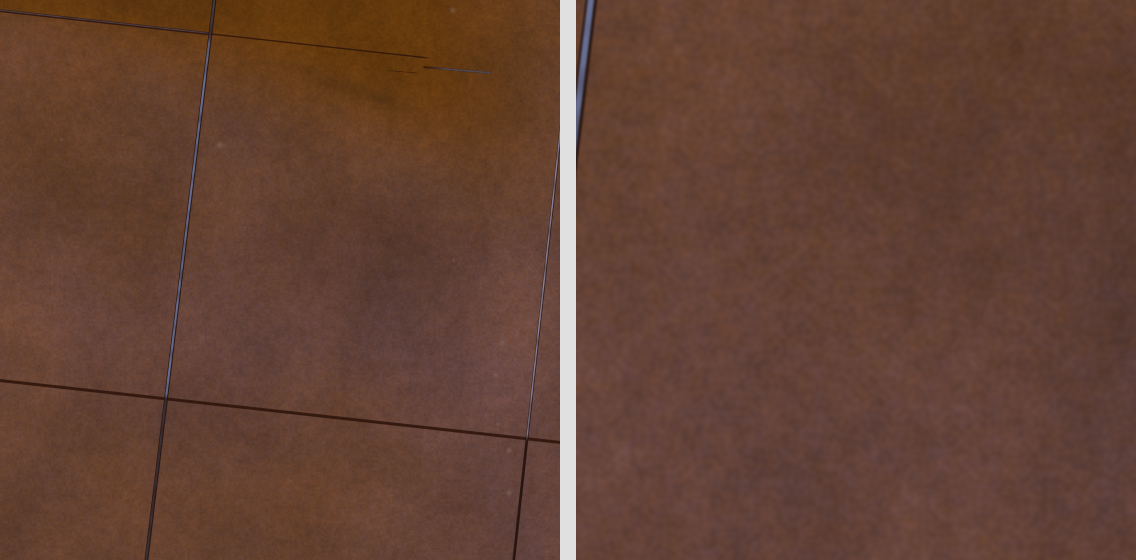
Left, the full canvas; right, a detail of the centre.
Give the GLSL for this texture, as a WebGL 2 fragment shader.

```glsl
#version 300 es
precision highp float;
// Stained brown concrete floor cut into large, slightly skewed square slabs.
uniform vec2 u_resolution;
out vec4 fragColor;

#define SLAB_SIZE vec2(0.656, 0.6605)    // slab width and height
#define GRID_ORIGIN vec2(0.2615, 0.3205) // where the first joints meet the axes
#define GRID_SKEW vec2(0.1215, 0.1105)   // lean of upright and level joints
#define TAPER 0.0125                     // upright joints converge upward
#define JOINT_WIDTH 0.0031               // half width of the widest groove
#define MOTTLE 0.20                      // strength of the cloudy stain
#define GRAIN 0.075                      // strength of the fine grain
#define COOL_BROWN vec3(0.382, 0.258, 0.232)
#define WARM_BROWN vec3(0.392, 0.247, 0.160)
#define AMBER vec3(0.385, 0.220, 0.050)
#define GROOVE vec3(0.170, 0.070, 0.035)
#define GLINT vec3(0.400, 0.430, 0.570)

vec2 hash2(vec2 p) {
  vec3 q = fract(p.xyx * vec3(0.1031, 0.1030, 0.0973));
  q += dot(q, q.yzx + 33.33);
  return fract((q.xx + q.yz) * q.zy);
}

vec2 gradientAt(vec2 cell) {
  float angle = 6.2832 * hash2(cell + 71.0).x;
  return vec2(cos(angle), sin(angle));
}

float gradientNoise(vec2 p) {
  vec2 i = floor(p), f = fract(p), e = vec2(1.0, 0.0);
  vec2 s = f * f * f * (f * (f * 6.0 - 15.0) + 10.0);
  float low = mix(dot(gradientAt(i), f), dot(gradientAt(i + e), f - e), s.x);
  float high = mix(dot(gradientAt(i + e.yx), f - e.yx), dot(gradientAt(i + 1.0), f - 1.0), s.x);
  return mix(low, high, s.y);
}

float fbm(vec2 p) {
  float sum = 0.0, amplitude = 0.6;
  for (int i = 0; i < 5; i++) {
    sum += amplitude * gradientNoise(p);
    p = mat2(1.6, 1.2, -1.2, 1.6) * p + 7.3;
    amplitude *= 0.55;
  }
  return sum;
}

float segment(vec2 p, vec2 a, vec2 b) {
  vec2 pa = p - a, ba = b - a;
  return length(pa - ba * clamp(dot(pa, ba) / dot(ba, ba), 0.0, 1.0));
}

float stroke(float d, float halfWidth) {
  float soft = max(0.7 / u_resolution.y, 0.0013);
  return 1.0 - smoothstep(halfWidth - soft, halfWidth + soft, abs(d));
}

float blob(vec2 p, vec2 center, vec2 size) {
  vec2 q = (p - center) / size;
  return exp(-dot(q, q));
}

// Stain: cool brown below, warm brown patches, amber glow at the top
vec3 stain(vec2 p, float row) {
  float cloud = fbm(p * 4.0 + 3.0);
  float fleck = gradientNoise(p * 70.0) + gradientNoise(p * 150.0 + 5.0);
  float cool = smoothstep(1.0, 0.35, p.y) * (0.6 + 0.4 * smoothstep(0.1, 0.8, p.x));
  cool -= 0.6 * blob(p, vec2(0.55, 0.05), vec2(0.25)) + 0.35 * blob(p, vec2(0.1, 0.05), vec2(0.2));
  cool += 0.7 * cloud + 0.35 * fleck;
  vec3 color = mix(WARM_BROWN, COOL_BROWN, clamp(cool, -0.2, 1.2));

  float sweep = p.y - 0.93 + 0.36 * (p.x - 0.38);
  float fade = 1.0 - smoothstep(0.72, 1.08, p.x);
  float glow = max(smoothstep(-0.16, 0.09, sweep), 0.9 * smoothstep(0.99, 1.01, row)) * fade;
  color = mix(color, AMBER, clamp(glow + 0.25 * cloud * glow, 0.0, 1.0));

  // Faint shadow along the lower edge of the glow
  float along = smoothstep(0.42, 0.62, p.x) * (1.0 - smoothstep(0.68, 0.77, p.x));
  float edge = sweep / 0.018;
  color *= 1.0 - 0.11 * along * exp(-edge * edge);

  // Dark clouds, pale patches and general mottling
  float shade = -0.12 * blob(p, vec2(0.70, 0.55), vec2(0.20, 0.13));
  shade -= 0.10 * blob(p, vec2(0.20, 0.62), vec2(0.12, 0.10));
  shade -= 0.08 * blob(p, vec2(0.30, 0.99), vec2(0.16, 0.04));
  shade += 0.07 * blob(p, vec2(0.08, 0.47), vec2(0.18, 0.10));
  shade += 0.08 * blob(p, vec2(0.92, 0.45), vec2(0.10, 0.20));
  return color * (1.02 + shade + MOTTLE * fbm(p * 6.0 + 21.0));
}

// Pale specks, one candidate per cell
float specks(vec2 p) {
  vec2 cell = floor(p * 14.0), random = hash2(cell);
  vec2 offset = fract(p * 14.0) - 0.25 - 0.5 * hash2(cell + 9.0);
  float radius = mix(0.025, 0.08, random.y * random.y);
  return step(0.965, random.x) * exp(-dot(offset, offset) / (radius * radius));
}

void main() {
  vec2 p = gl_FragCoord.xy / u_resolution;
  float pitch = SLAB_SIZE.x - TAPER * p.y;
  float column = (p.x - GRID_ORIGIN.x - GRID_SKEW.x * p.y) / pitch;
  float row = (p.y - GRID_ORIGIN.y + GRID_SKEW.y * p.x) / SLAB_SIZE.y;
  float columnId = round(column), rowId = round(row);
  float across = (column - columnId) * pitch;
  float up = (row - rowId) * SLAB_SIZE.y;

  vec3 color = stain(p, row);
  float grain = gradientNoise(p * 48.0) + gradientNoise(p * 110.0) + 1.2 * gradientNoise(p * 230.0);
  color *= 1.0 + GRAIN * grain;
  color = mix(color, vec3(0.55, 0.46, 0.44), 0.4 * specks(p));
  float wear = 0.9 + 0.5 * gradientNoise(p * 45.0);

  // Level joints: full below, thin and broken off at the upper right
  float worn = step(0.5, rowId) * smoothstep(-0.01, 0.01, column);
  float levelWidth = mix(JOINT_WIDTH - 0.0004, 0.0012, worn);
  float kept = 1.0 - worn * smoothstep(0.755, 0.772, p.x);
  color = mix(color, GROOVE, 0.85 * kept * stroke(up, levelWidth));
  float levelGlint = step(0.5, rowId) * (1.0 - worn);
  color = mix(color, GLINT, 0.5 * levelGlint * wear * stroke(up - 0.0008, 0.0010));

  // Stray cuts beside the broken joint
  float cut = segment(p, vec2(0.758, 0.880), vec2(0.875, 0.870));
  float scratch = segment(p, vec2(0.694, 0.8737), vec2(0.745, 0.8698));
  color = mix(color, GROOVE, max(0.8 * stroke(cut, 0.0017), 0.6 * stroke(scratch, 0.0006)));
  color = mix(color, GLINT, 0.6 * smoothstep(0.76, 0.80, p.x) * stroke(cut - 0.0004, 0.0009));

  // Upright joints: dark groove with a bluish reflection above the lower joint
  float uprightWidth = JOINT_WIDTH + 0.0003 - 0.0010 * columnId;
  color = mix(color, GROOVE * vec3(0.75, 0.9, 1.3), 0.9 * stroke(across, uprightWidth));
  float lit = smoothstep(-0.01, 0.02, row) * (1.0 - 0.6 * smoothstep(0.95, 1.0, row));
  lit = max(lit, 0.3 * (1.0 - columnId));
  vec3 reflection = GLINT + vec3(0.13, 0.08, 0.03) * columnId;
  float litWidth = 0.0019 - 0.0005 * columnId;
  color = mix(color, reflection, clamp(lit * wear, 0.0, 1.0) * stroke(across + 0.0003, litWidth));

  fragColor = vec4(color, 1.0);
}
```
